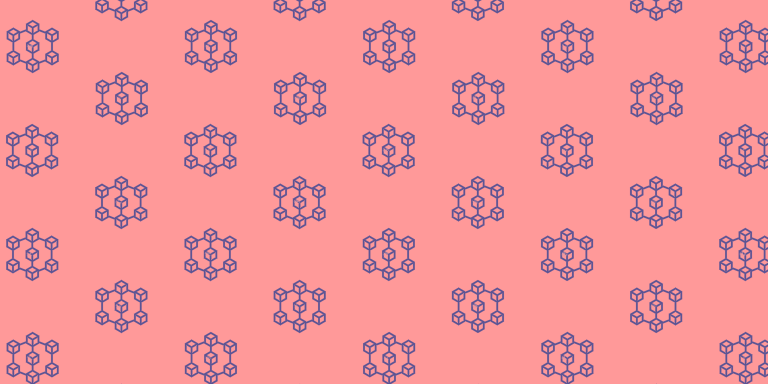
This pattern is drawn by a WebGL 2 fragment shader. Its source:

```glsl
#version 300 es
precision highp float;

uniform vec2 u_resolution;
out vec4 fragColor;

// Lengths are fractions of the canvas height
const vec2 PERIOD = vec2(0.4642, 0.2708);
const vec2 FIRST_CENTER = vec2(0.0844, 0.8789);
const vec2 TOP_NODE = vec2(0.0, 0.0491);
const vec2 SIDE_NODE = vec2(0.0503, 0.0292);
const float CUBE_RADIUS = 0.0175;
const float HALF_LINE = 0.00235;
const float JITTER = 0.0016;

const vec3 PINK = vec3(1.0, 0.6, 0.6);
const vec3 INDIGO = vec3(0.36, 0.33, 0.58);
const vec3 LILAC = vec3(0.76, 0.56, 0.65);
const vec2 HEX_AXIS = vec2(0.5, 0.8660254);

float hash(vec2 p) {
    vec3 q = fract(vec3(p.xyx) * 0.1031);
    q += dot(q, q.yzx + 33.33);
    return fract((q.x + q.y) * q.z);
}

float valueNoise(vec2 p) {
    vec2 cell = floor(p);
    vec2 t = smoothstep(0.0, 1.0, fract(p));
    float low = mix(hash(cell), hash(cell + vec2(1, 0)), t.x);
    float high = mix(hash(cell + vec2(0, 1)), hash(cell + vec2(1, 1)), t.x);
    return mix(low, high, t.y);
}

float segment(vec2 p, vec2 a, vec2 b) {
    vec2 ab = b - a;
    float t = clamp(dot(p - a, ab) / dot(ab, ab), 0.0, 1.0);
    return length(p - a - ab * t);
}

// Pointy-top hexagon, negative inside
float hexagon(vec2 p, float radius) {
    p = abs(p);
    return max(p.x, dot(p, HEX_AXIS)) - radius * HEX_AXIS.y;
}

// Three edges meeting at the near corner of a cube
float cubeSpokes(vec2 p, float radius) {
    float lower = segment(p, vec2(0), vec2(0, -radius));
    float upper = segment(vec2(abs(p.x), p.y), vec2(0), HEX_AXIS.yx * radius);
    return min(lower, upper);
}

// Seven linked cubes; the layout mirrors across both axes
float cubeNetwork(vec2 p, float radius, float halfLine) {
    vec2 side = mix(vec2(-1), vec2(1), step(0.0, p));
    vec2 q = abs(p);
    float links = segment(q, vec2(0), TOP_NODE);
    links = min(links, segment(q, TOP_NODE, SIDE_NODE));
    links = min(links, segment(q, SIDE_NODE, vec2(SIDE_NODE.x, 0)));

    vec2 nodes[3] = vec2[3](vec2(0), TOP_NODE, SIDE_NODE);
    float cubes = 1e3;
    for (int i = 0; i < 3; i++) {
        vec2 local = p - side * nodes[i];
        float hex = hexagon(local, radius);
        links = max(links, -hex);
        cubes = min(cubes, min(abs(hex), cubeSpokes(local, radius)));
    }
    return min(links, cubes) - halfLine;
}

// Faint worn speck on the left of the central cube
float wear(vec2 p, vec2 id) {
    float area = 1.0 - smoothstep(0.3, 1.0, length((p + vec2(0.007, -0.001)) / vec2(0.011, 0.008)));
    float grain = smoothstep(0.25, 0.65, valueNoise(p * 260.0 + id * 17.0 + 90.0));
    return area * grain * mix(0.35, 0.9, hash(id + 5.0));
}

void main() {
    vec2 p = gl_FragCoord.xy / u_resolution.y;
    float pixel = 1.0 / u_resolution.y;
    vec3 color = PINK;

    // Two interleaved grids form the half-drop layout
    for (int grid = 0; grid < 2; grid++) {
        vec2 cell = (p - FIRST_CENTER) / PERIOD - 0.5 * float(grid);
        vec2 id = round(cell);
        vec2 seed = id * 2.0 + float(grid) + 40.0;
        vec2 local = (cell - id) * PERIOD;
        local.x -= (hash(seed.yy) - 0.5) * JITTER;

        float d = cubeNetwork(local, CUBE_RADIUS, HALF_LINE);
        float ink = 1.0 - smoothstep(-0.7 * pixel, 0.7 * pixel, d);
        float speck = wear(local, seed);
        color = mix(color, LILAC, speck * 0.3);
        color = mix(color, mix(INDIGO, LILAC, speck), ink);
    }
    fragColor = vec4(color, 1.0);
}
```
